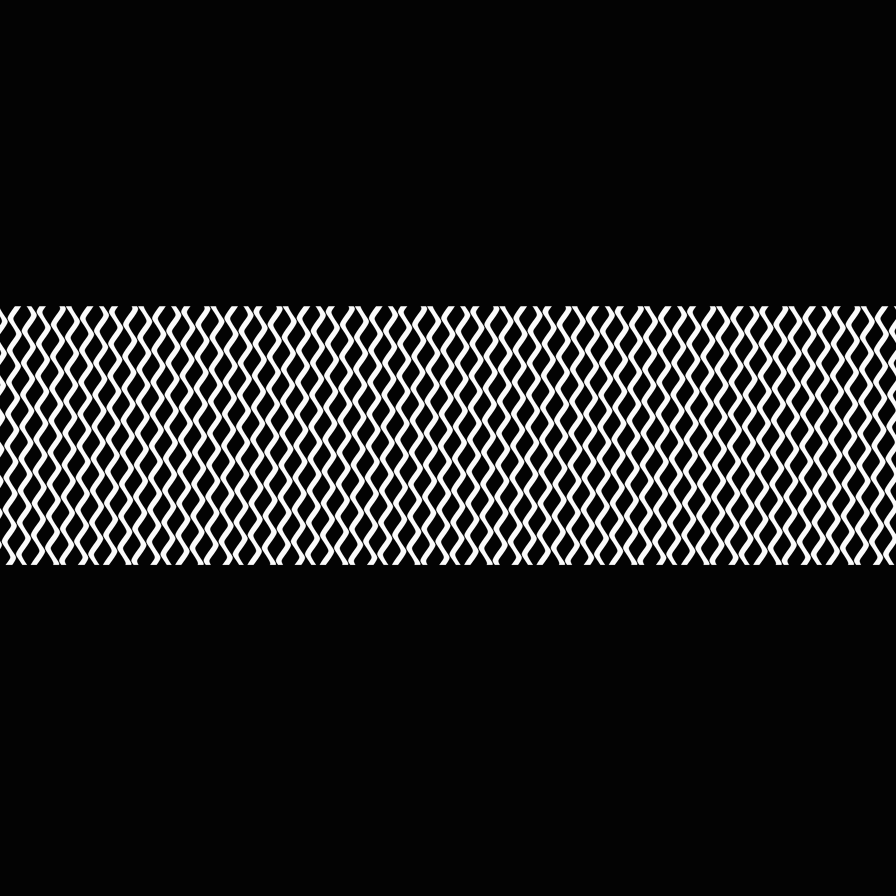
A WebGL 2 fragment shader for this pattern:

```glsl
#version 300 es
precision highp float;

#define LINES 62.0
#define LINE_OFFSET 0.80
#define PERIOD 0.0356
#define PHASE_STEP 0.4
#define PHASE_START 0.39
#define SWING 0.0049
#define HALF_WIDTH 0.0032
#define SLANT_WEIGHT 0.16
#define WEAR 0.08
#define TILT 0.026
#define BAND_BOTTOM 0.3695
#define BAND_TOP 0.6582

uniform vec2 u_resolution;
out vec4 fragColor;

const float TAU = 6.2831853;
const vec3 BLACK = vec3(0.01);
const vec3 WHITE = vec3(0.985);

float hash(vec2 cell) {
    vec3 q = fract(vec3(cell.xyx) * 0.1031);
    q += dot(q, q.yzx + 33.33);
    return fract((q.x + q.y) * q.z);
}

// Triangle wave with softened corners, in -1..1
float softZigzag(float phase) {
    const float SHARPNESS = 0.93;
    return asin(SHARPNESS * cos(TAU * phase)) / asin(SHARPNESS);
}

// Coverage of one wavy upright line
float wavyLine(float index, vec2 p, float pixel) {
    float phase = p.y / PERIOD + index * PHASE_STEP + PHASE_START;
    float center = (index + LINE_OFFSET) / LINES + SWING * softZigzag(phase);

    // Strokes leaning right are heavier; each stroke varies a little
    float lean = -sin(TAU * phase);
    float stroke = floor(phase * 2.0);
    float wear = (hash(vec2(index + 7.0, stroke + 31.0)) - 0.5) * abs(lean);
    float halfWidth = HALF_WIDTH * (1.0 + SLANT_WEIGHT * lean + WEAR * wear);

    float edge = abs(p.x - center) - halfWidth;
    return 1.0 - smoothstep(-0.8 * pixel, 0.8 * pixel, edge);
}

void main() {
    vec2 uv = gl_FragCoord.xy / u_resolution;
    vec2 pixel = 1.0 / u_resolution;

    // Lean the whole lattice slightly
    vec2 p = uv;
    p.x -= TILT * (uv.y - 0.5);

    // Nearest line and its neighbours
    float nearest = floor(p.x * LINES - LINE_OFFSET + 0.5);
    float ink = 0.0;
    for (int i = -1; i <= 1; i++) {
        ink = max(ink, wavyLine(nearest + float(i), p, pixel.x));
    }

    // Clip to the horizontal band
    float bandEdge = max(BAND_BOTTOM - uv.y, uv.y - BAND_TOP);
    ink *= 1.0 - smoothstep(-0.7 * pixel.y, 0.7 * pixel.y, bandEdge);

    fragColor = vec4(mix(BLACK, WHITE, ink), 1.0);
}
```
